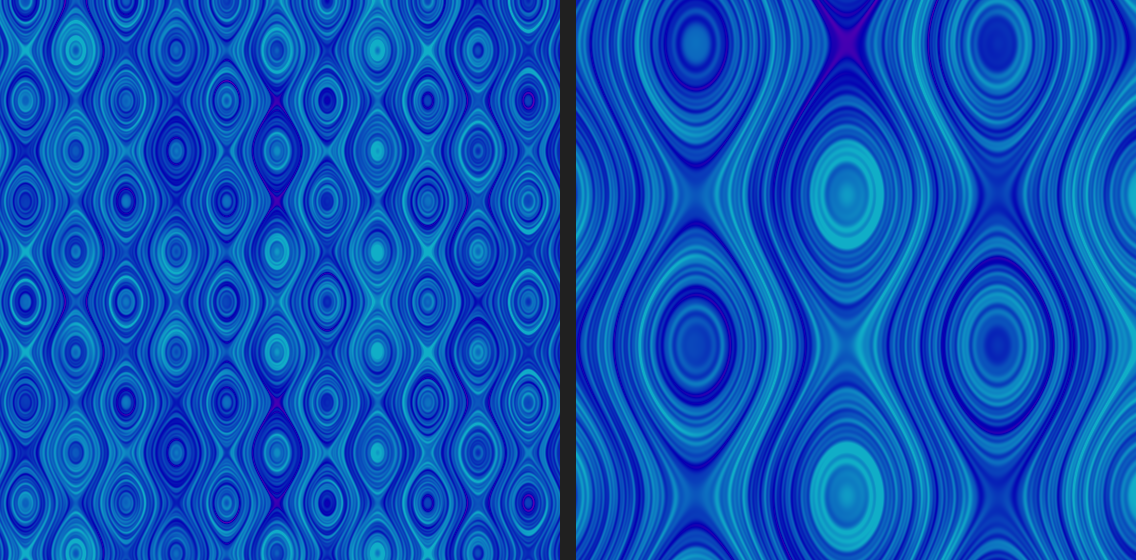
Left, the full canvas; right, a detail of the centre.
A WebGL 1 fragment shader for this pattern:

```glsl
precision highp float;

uniform vec2 u_resolution;

const float PI = 3.14159265;
const float HALF_PERIOD = 0.0898;          // spacing of neighbouring columns
const vec2 MIRROR_EYE = vec2(0.0456, 0.461); // eye on the horizontal mirror line
const float STRETCH = 0.48;                // weight of the vertical wave
const int OCTAVES = 7;

float hash(vec2 p, float seed) {
  return fract(sin(dot(p, vec2(12.99, 78.23)) + seed * 37.7) * 4375.85);
}

// Staggered eyes are the peaks and pits; saddles lie between them.
float eyeField(vec2 q, float stretch) {
  return cos(q.x) + stretch * cos(q.y);
}

float fieldSlope(vec2 q, float stretch) {
  return length(vec2(sin(q.x), stretch * sin(q.y)));
}

// Lattice index of the eye around q, folded over the mirror line.
vec2 eyeCell(vec2 q, float field) {
  vec2 p = q / (2.0 * PI);
  vec2 id = field > 0.0 ? 2.0 * floor(p + 0.5) : 2.0 * floor(p) + 1.0;
  return vec2(id.x, abs(id.y));
}

// Slow phase change over the canvas, even in y.
float drift(vec2 q, float seed) {
  float across = sin(0.29 * q.x + seed * 2.3);
  float down = cos(0.34 * q.y) * sin(0.17 * q.x + seed * 4.1);
  return 1.7 * across + 1.5 * down;
}

// Layered sines along the field; waves too fine for a pixel fade out.
float contourBands(vec2 q, float field, float stretch, float pixelStep) {
  float inside = smoothstep(1.0 - stretch, 1.0 + stretch, abs(field));
  vec2 cell = eyeCell(q, field);
  float sum = 0.0;
  float frequency = 3.1;
  for (int i = 0; i < OCTAVES; i++) {
    float seed = float(i) + 1.0;
    float phase = drift(q, seed) + 2.0 * PI * hash(cell, seed) * inside;
    float amplitude = 1.05 - 0.012 * (seed - 3.0) * (seed - 3.0) * 2.0;
    float visible = 1.0 - smoothstep(1.5, 3.1, frequency * pixelStep);
    sum += amplitude * visible * sin(frequency * field + phase);
    frequency *= 1.75;
  }
  return sum;
}

// Blue to cyan, turning purple below the darkest blue.
vec3 bluePalette(float green) {
  float purple = clamp(-green * 2.4, 0.0, 0.36);
  float g = clamp(green, 0.0, 0.68);
  return vec3(0.02 + 0.065 * g + purple, g, 0.70 + 0.12 * g);
}

void main() {
  vec2 uv = gl_FragCoord.xy / u_resolution;
  vec2 q = (uv - MIRROR_EYE) * PI / HALF_PERIOD;
  float pixelAngle = PI / (HALF_PERIOD * min(u_resolution.x, u_resolution.y));

  float field = eyeField(q, STRETCH);
  float pixelStep = fieldSlope(q, STRETCH) * pixelAngle;
  float bands = contourBands(q, field, STRETCH, pixelStep);

  gl_FragColor = vec4(bluePalette(0.32 + 0.09 * bands), 1.0);
}
```
